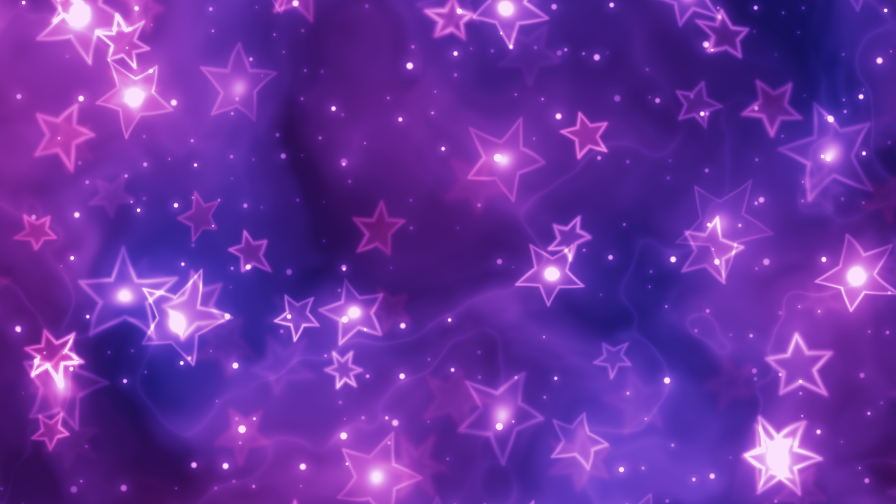
Give the GLSL for this background, as a WebGL 2 fragment shader.

```glsl
#version 300 es
precision highp float;
// Glowing outlined stars and sparkles over a misty violet night sky.
// Jittered grids of star distance fields and warped noise add up to one
// tone value, which a colour ramp turns into purple, orchid and white.

uniform vec2 u_resolution;
out vec4 fragColor;

// Lengths are fractions of the canvas height; brightness is in ramp steps.
struct StarLayer {
    float cell, chance, minRadius, maxRadius, lineWidth, blur;
    float fill, outline, glow, pink;
};
const StarLayer FAINT   = StarLayer(0.17, 0.50, 0.035, 0.070, 0.0070, 0.0080, 0.40, 0.40, 0.0, 0.5);
const StarLayer CRISP   = StarLayer(0.21, 0.48, 0.036, 0.068, 0.0036, 0.0030, 0.60, 2.10, 0.0, 0.9);
const StarLayer RADIANT = StarLayer(0.30, 0.85, 0.065, 0.105, 0.0030, 0.0050, 0.50, 1.50, 1.0, 0.3);

const vec3 RAMP[7] = vec3[7](
    vec3(0.13, 0.05, 0.32), vec3(0.22, 0.09, 0.46), vec3(0.34, 0.15, 0.61),
    vec3(0.50, 0.23, 0.75), vec3(0.71, 0.36, 0.85), vec3(0.84, 0.56, 0.91),
    vec3(0.98, 0.88, 0.99));
const vec3 PINK_SHIFT = vec3(0.09, -0.01, -0.03);
const float BASE_TONE = 1.5;
const float MIST_CONTRAST = 4.8;
const float WISP_STRENGTH = 0.55;
const float INNER_RATIO = 0.47;
const float WOBBLE = 0.022;
const float TWIST = 0.25;
const float PI = 3.14159;

float hash(vec2 p) {
    return fract(sin(dot(p, vec2(127.1, 311.7))) * 43758.5);
}

float noise(vec2 p) {
    vec2 i = floor(p), f = fract(p);
    f = f * f * (3.0 - 2.0 * f);
    return mix(mix(hash(i), hash(i + vec2(1, 0)), f.x),
               mix(hash(i + vec2(0, 1)), hash(i + vec2(1, 1)), f.x), f.y);
}

float fbm(vec2 p) {
    float sum = 0.0, amp = 0.53;
    for (int i = 0; i < 4; i++) {
        sum += amp * noise(p);
        p = mat2(1.6, 1.2, -1.2, 1.6) * p + 7.3;
        amp *= 0.5;
    }
    return sum;
}

// Signed distance to a star, negative inside.
float starDistance(vec2 p, float radius, float points, float turn) {
    float sector = PI / points;
    float angle = atan(p.x, p.y) + turn;
    angle = abs(mod(angle + sector, 2.0 * sector) - sector);
    vec2 q = length(p) * vec2(sin(angle), cos(angle)) - vec2(0.0, radius);
    vec2 side = radius * (INNER_RATIO * vec2(sin(sector), cos(sector)) - vec2(0, 1));
    float h = clamp(dot(q, side) / dot(side, side), 0.0, 1.0);
    return length(q - side * h) * sign(q.y * side.x - q.x * side.y);
}

// Returns added tone in x and pinkness in y.
vec2 starField(vec2 p, StarLayer s, float seed) {
    vec2 light = vec2(0);
    vec2 home = floor(p / s.cell);
    for (int k = 0; k < 9; k++) {
        vec2 cell = home + vec2(k % 3 - 1, k / 3 - 1);
        vec2 key = cell + seed;
        if (hash(key) > s.chance) continue;
        vec2 jitter = vec2(hash(key + 11.3), hash(key + 23.7));
        vec2 q = p - (cell + mix(vec2(0.12), vec2(0.88), jitter)) * s.cell;
        float radius = mix(s.minRadius, s.maxRadius, hash(key + 37.1));
        float power = mix(0.45, 1.1, hash(key + 41.9));
        float points = hash(key + 53.3) < 0.2 ? 6.0 : 5.0;
        float reach = length(q) / radius;
        float turn = (hash(key + 61.7) - 0.5) * (1.2 + TWIST * reach);
        float d = starDistance(q, radius, points, turn);

        float width = s.lineWidth * mix(0.8, 1.7, hash(key + 71.1));
        float inside = smoothstep(s.blur, -s.blur, d);
        float line = exp(-d * d / (width * width)) + 0.22 * exp(-abs(d) / 0.012);
        line *= 0.55 + 0.75 * noise(p * 22.0 + seed);
        float core = 3.6 * exp(-reach * reach * 18.0) + 1.6 * exp(-reach * reach * 1.3);
        light.x += power * (s.fill * inside + s.outline * line + s.glow * core);
        light.y += s.pink * hash(key + 83.9) * min(inside + line, 1.0);
    }
    return light;
}

// Round white specks, each with a small halo.
float sparkles(vec2 p, float cellSize, float chance, float radius) {
    vec2 cell = floor(p / cellSize);
    if (hash(cell + 5.1) > chance) return 0.0;
    vec2 jitter = vec2(hash(cell + 13.9), hash(cell + 29.3));
    float d = length(p - (cell + mix(vec2(0.25), vec2(0.75), jitter)) * cellSize);
    float size = radius * mix(0.6, 1.3, hash(cell + 47.7));
    float disc = smoothstep(size * 1.4, size * 0.5, d);
    return (3.6 * disc + exp(-d * d / (9.0 * size * size))) * mix(0.4, 1.1, hash(cell + 59.3));
}

void main() {
    vec2 p = gl_FragCoord.xy / u_resolution.y;

    // Mist with thin curling wisps
    vec2 warp = vec2(fbm(p * 2.6 + 3.1), fbm(p * 2.6 + 19.4)) - 0.5;
    float mist = fbm(p * 3.2 + warp * 1.6 + 8.0);
    float ridge = 1.0 - abs(2.0 * noise(p * 4.0 + warp * 4.0 + 31.0) - 1.0);
    float tone = BASE_TONE + MIST_CONTRAST * (mist - 0.5) + WISP_STRENGTH * pow(ridge, 9.0);
    float pink = 3.0 * (noise(p * 2.4 + warp + 47.0) - 0.5);

    // Stars from back to front, with slightly bent outlines
    vec2 bent = p + WOBBLE * (vec2(noise(p * 11.0), noise(p * 11.0 + 40.0)) - 0.5);
    vec2 light = starField(bent, FAINT, 3.0) + starField(bent, CRISP, 131.0)
               + starField(bent, RADIANT, 277.0);
    tone = max(tone, 0.2) + light.x;
    tone += sparkles(p, 0.105, 0.5, 0.0055) + 0.5 * sparkles(p + 0.37, 0.043, 0.2, 0.003);

    // Tone to colour
    vec3 color = RAMP[0];
    for (int i = 1; i < 7; i++) color = mix(color, RAMP[i], clamp(tone - float(i - 1), 0.0, 1.0));
    color += PINK_SHIFT * (pink + 1.4 * light.y) * smoothstep(6.0, 3.0, tone);
    fragColor = vec4(clamp(color, 0.0, 1.0), 1.0);
}
```
